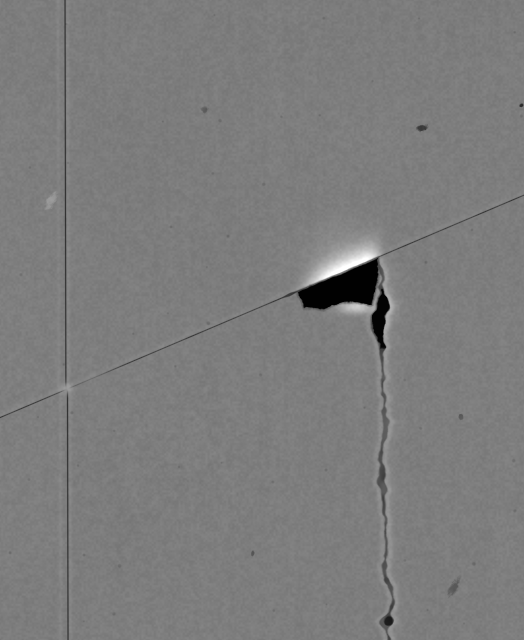
A WebGL 1 fragment shader for this texture:

```glsl
precision highp float;
uniform vec2 u_resolution;

#define BASE_GREY 0.49
#define GRAIN 0.035
#define SOFTNESS 0.0013
#define SEAM_SLOPE 0.4245
#define SEAM_START 0.3475
#define GLOW_GAIN 0.50
#define RAGGEDNESS 0.007
#define SPECK_CELLS 13.0

float hash(vec2 p) {
  vec3 q = fract(vec3(p.xyx) * 0.1031);
  q += dot(q, q.yzx + 33.33);
  return fract((q.x + q.y) * q.z);
}

float noise(vec2 p) {
  vec2 i = floor(p), f = fract(p);
  f = f * f * (3.0 - 2.0 * f);
  return mix(mix(hash(i), hash(i + vec2(1, 0)), f.x),
             mix(hash(i + vec2(0, 1)), hash(i + vec2(1, 1)), f.x), f.y);
}

float fbm(vec2 p) {
  float sum = 0.0, amp = 0.5;
  for (int i = 0; i < 4; i++) {
    sum += amp * noise(p);
    p = p * 2.03 + 17.0;
    amp *= 0.5;
  }
  return sum - 0.47;
}

float bump(float x, float center, float width) {
  float t = (x - center) / width;
  return exp(-t * t);
}

float fill(float d, float soft) { return 1.0 - smoothstep(-soft, soft, d); }

// Centre and half width of the crack at height y
float crackCenter(float y) {
  return 0.5963 + (0.594 - y) * 0.012 - 0.004 * bump(y, 0.594, 0.015)
    - 0.0075 * bump(y, 0.488, 0.026) + 0.003 * bump(y, 0.338, 0.025)
    - 0.0045 * bump(y, 0.27, 0.035) + 0.0105 * bump(y, 0.064, 0.025)
    + 0.004 * bump(y, 0.0, 0.015) + 0.005 * (noise(vec2(y * 85.0, 3.0)) - 0.5);
}

float crackWidth(float y) {
  return 0.0024 + 0.0095 * bump(y, 0.502, 0.034) + 0.002 * bump(y, 0.335, 0.02)
    + 0.0025 * bump(y, 0.255, 0.025) + 0.002 * bump(y, 0.105, 0.015)
    + 0.007 * bump(y, 0.03, 0.009) + 0.003 * (noise(vec2(y * 120.0, 9.0)) - 0.5);
}

float speck(vec2 p, vec2 center, vec2 radius) {
  float d = length((p - center) / radius) + 1.2 * fbm(p * 160.0);
  return 1.0 - smoothstep(0.5, 1.2, d);
}

// Small pits scattered over a jittered grid
float scatteredPits(vec2 p) {
  vec2 cell = floor(p * SPECK_CELLS), f = fract(p * SPECK_CELLS);
  vec2 center = 0.2 + 0.6 * vec2(hash(cell + 4.0), hash(cell + 41.0));
  float size = mix(0.015, 0.035, hash(cell + 73.0));
  return step(0.6, hash(cell + 19.0)) * fill(length(f - center) - size, 0.02);
}

void main() {
  vec2 p = gl_FragCoord.xy / u_resolution.y;
  float soft = max(SOFTNESS, 0.8 / u_resolution.y);
  float rough = fbm(p * 75.0);

  // Grained plate, mottled below the slanted seam
  float seam = (p.y - SEAM_START - SEAM_SLOPE * p.x) * 0.92;
  float grey = BASE_GREY + 0.02 * fbm(p * 5.0);
  grey += GRAIN * (noise(p * 310.0) - 0.5) + 0.02 * (noise(p * 140.0) - 0.5);
  grey += 0.008 * (noise(vec2(p.x * 130.0, p.y * 3.0)) - 0.5);
  float mottled = exp(-dot(p - vec2(0.26, 0.3), p - vec2(0.26, 0.3)) * 35.0);
  grey += 0.05 * mottled * fill(seam, 0.02) * fbm(p * 110.0);

  // Upright seam with a faint light border
  float uprightX = 0.1016 + 0.0022 * (1.0 - p.y) + 0.0025 * fill(p.y - 0.393, 0.006);
  float upright = p.x - uprightX;
  grey += 0.025 * bump(upright, -0.011, 0.003) + 0.03 * bump(upright, 0.004, 0.003);
  float crossing = bump(length(p - vec2(0.105, 0.393)), 0.0, 0.009);
  grey = mix(grey, 0.12, 0.85 * fill(abs(upright) - 0.0009, soft) * (1.0 - crossing));

  // Slanted seam, faint just right of the crossing
  float strength = 0.8 - 0.55 * bump(p.x, 0.14, 0.045);
  strength *= 0.85 + 0.3 * noise(vec2(p.x * 60.0, 1.0));
  grey += 0.025 * bump(seam, 0.004, 0.004);
  float seamWidth = 0.0007 + 0.0015 * bump(p.x, 0.453, 0.008);
  grey = mix(grey, 0.13, strength * (1.0 - crossing) * fill(abs(seam) - seamWidth, soft));
  grey += 0.09 * crossing;

  // Glow above the cavity and along its lower rim
  float span = smoothstep(0.45, 0.525, p.x) * (1.0 - smoothstep(0.57, 0.604, p.x));
  float above = smoothstep(-0.003, 0.002, seam);
  grey += GLOW_GAIN * span * above * exp(-pow(max(seam, 0.0) / 0.021, 1.6));
  grey += 0.08 * above * exp(-dot(p - vec2(0.54, 0.59), p - vec2(0.54, 0.59)) * 330.0);
  vec2 rim = (p - vec2(0.557, 0.521)) / vec2(0.028, 0.011);
  grey += 0.30 * exp(-dot(rim, rim));

  // Crack halo, grey walls and black core
  float center = crackCenter(p.y), width = crackWidth(p.y);
  float side = p.x - center;
  float crack = abs(side) - width + RAGGEDNESS * 0.5 * rough;
  float below = fill(seam + 0.003, 0.003);
  float lobe = bump(p.y, 0.52, 0.06);
  grey += below * (0.055 + 0.13 * lobe) * exp(-max(crack, 0.0) / 0.010) * smoothstep(-0.014, 0.012, side);
  grey += below * 0.05 * bump(crack, 0.004, 0.004);
  float wallGrey = 0.27 + 0.12 * bump(p.y, 0.34, 0.03) + 0.14 * (noise(p * 95.0) - 0.5);
  grey = mix(grey, wallGrey, below * 0.88 * fill(crack, soft * 1.5));
  float coreShape = max(abs(side - 0.001) - width + 0.0015, abs(p.y - 0.503) - 0.046);
  grey = mix(grey, 0.01, below * fill(coreShape + RAGGEDNESS * rough, soft));
  float pit = length((p - vec2(0.607, 0.031)) / vec2(1.0, 1.3)) - 0.006;
  grey = mix(grey, 0.06, 0.8 * fill(pit + RAGGEDNESS * rough, soft * 1.5));

  // Ragged wedge cavity hanging from the slanted seam
  float bottom = 0.519 + 0.008 * smoothstep(0.50, 0.55, p.x) - 0.004 * bump(p.x, 0.576, 0.007);
  float rightEdge = 0.590 - 0.010 * smoothstep(0.56, 0.525, p.y);
  float leftEdge = 0.466 + 0.5 * max(0.538 - p.y, 0.0);
  float cavity = max(max(bottom - p.y, p.x - rightEdge), leftEdge - p.x) + RAGGEDNESS * 1.3 * rough;
  cavity = max(cavity, seam + 0.0015 + RAGGEDNESS * 0.45 * rough);
  grey = mix(grey, 0.25, 0.5 * fill(cavity - 0.0025, soft * 1.6));
  grey = mix(grey, 0.004, fill(cavity, soft));

  // Isolated blemishes and scattered pits
  grey -= 0.26 * speck(p, vec2(0.660, 0.800), vec2(0.008, 0.006));
  grey -= 0.12 * speck(p, vec2(0.321, 0.829), vec2(0.006, 0.005));
  grey -= 0.30 * speck(p, vec2(0.814, 0.835), vec2(0.004));
  grey -= 0.14 * speck(p, vec2(0.721, 0.349), vec2(0.004, 0.005));
  grey -= 0.15 * speck(p, vec2(0.395, 0.136), vec2(0.003, 0.006));
  vec2 slant = vec2(p.x - 0.5 * p.y, p.y);
  grey -= 0.13 * speck(slant, vec2(0.669, 0.082), vec2(0.007, 0.014));
  grey += 0.10 * speck(slant, vec2(-0.264, 0.684), vec2(0.007, 0.016));
  grey -= 0.07 * scatteredPits(p);

  gl_FragColor = vec4(vec3(clamp(grey, 0.0, 1.0)), 1.0);
}
```
